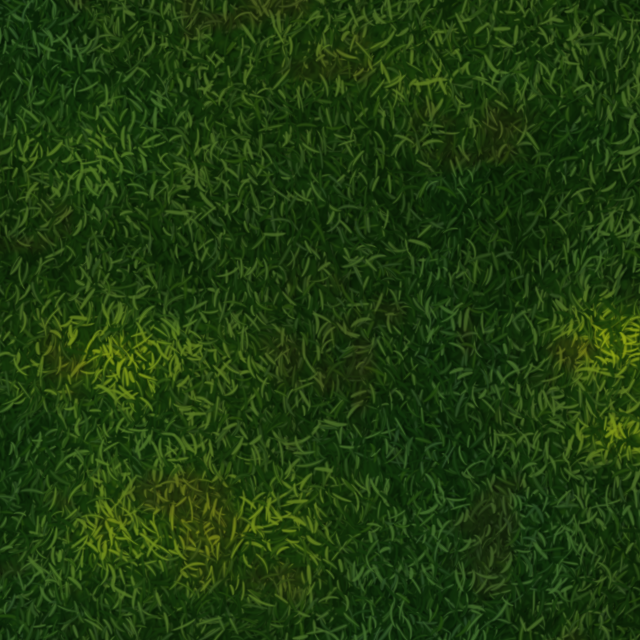
A Shadertoy shader for this texture:

```glsl
// Shaded lawn seen from above: tangled curved blades with patches of low sun.
#define LAYERS 10
#define CELL 0.028
#define HALF_WIDTH 0.0027
#define EDGE_SOFTNESS 0.0022
#define DEEP vec3(0.035, 0.12, 0.018)
#define SHADE vec3(0.08, 0.205, 0.038)
#define FRESH vec3(0.15, 0.285, 0.04)
#define PALE vec3(0.19, 0.30, 0.14)
#define BRIGHT vec3(0.29, 0.42, 0.15)
#define SUNLIT vec3(0.43, 0.55, 0.09)
#define SOIL vec3(0.16, 0.16, 0.05)

float hash(vec2 p) {
    return fract(sin(dot(p, vec2(127.1, 311.7))) * 43758.5);
}

float noise(vec2 p) {
    vec2 i = floor(p), f = fract(p);
    f = f * f * (3.0 - 2.0 * f);
    return mix(mix(hash(i), hash(i + vec2(1, 0)), f.x),
               mix(hash(i + vec2(0, 1)), hash(i + vec2(1, 1)), f.x), f.y);
}

float fbm(vec2 p) {
    float sum = 0.0, gain = 0.5;
    for (int i = 0; i < 4; i++) {
        sum += gain * noise(p);
        p = p * 2.03 + 17.3;
        gain *= 0.5;
    }
    return sum / 0.9375;
}

// Soft elliptical pool of light
float pool(vec2 p, vec2 center, vec2 size) {
    vec2 d = (p - center) / size;
    return exp(-dot(d, d));
}

float sunlight(vec2 p) {
    p += 0.06 * (vec2(fbm(p * 7.0), fbm(p * 7.0 + 31.0)) - 0.5);
    float sun = pool(p, vec2(0.17, 0.44), vec2(0.19, 0.085));
    sun += 0.80 * pool(p, vec2(0.30, 0.18), vec2(0.28, 0.13));
    sun += 1.30 * pool(p, vec2(0.97, 0.46), vec2(0.09, 0.07));
    sun += 0.90 * pool(p, vec2(0.97, 0.32), vec2(0.08, 0.04));
    sun += 0.40 * pool(p, vec2(0.10, 0.77), vec2(0.22, 0.10));
    sun += 0.40 * pool(p, vec2(0.62, 0.90), vec2(0.34, 0.11));
    return sun * (0.55 + 0.9 * fbm(p * 13.0));
}

// Colour ramp from deep shade to sunlit tip
vec3 grassColor(float tone, float paleness, float sun) {
    vec3 lit = mix(FRESH, PALE, paleness * (1.0 - 0.5 * clamp(sun, 0.0, 1.0)));
    vec3 tip = mix(BRIGHT, SUNLIT, clamp(sun * 1.2 - 0.25, 0.0, 1.0));
    vec3 c = mix(DEEP, SHADE, smoothstep(0.0, 0.26, tone));
    c = mix(c, lit, smoothstep(0.28, 0.60, tone));
    return mix(c, tip, smoothstep(0.58, 1.0, tone));
}

void mainImage(out vec4 fragColor, in vec2 fragCoord) {
    vec2 p = fragCoord / iResolution.y;
    float soft = max(EDGE_SOFTNESS, 0.8 / iResolution.y);
    float sun = sunlight(p);
    float light = 0.35 + 1.4 * fbm(p * 6.0 + 4.0) + 0.65 * sun;
    light *= 1.0 - 0.25 * pool(p, vec2(0.60, 0.38), vec2(0.22, 0.30));
    float lean = 1.57 + 1.6 * (fbm(p * 4.0 + 50.0) - 0.5);

    // Ground between the blades
    vec3 color = grassColor(0.35 * light * noise(p * 90.0) + 0.15 * sun, 0.0, sun);

    // Blades, painted from the lowest layer to the highest
    for (int k = 0; k < LAYERS; k++) {
        float height = float(k) / float(LAYERS - 1);
        vec2 q = p / CELL + float(k) * vec2(7.37, 3.71);
        vec2 base = floor(q);
        for (int n = 0; n < 9; n++) {
            vec2 id = base + vec2(n % 3 - 1, n / 3 - 1);
            vec2 seed = id + float(k) * 19.7;
            vec2 jitter = vec2(hash(seed), hash(seed + 5.3));
            vec2 d = (q - id - jitter) * CELL;

            // Curved, tapered blade in its own frame
            float spread = hash(seed + 11.1) + hash(seed + 13.9) - 1.0;
            float angle = lean + 1.9 * spread;
            vec2 axis = vec2(cos(angle), sin(angle));
            float halfLength = CELL * mix(0.35, 0.85, hash(seed + 23.5));
            float along = dot(d, axis) / halfLength;
            float bend = 0.36 * halfLength * (hash(seed + 31.7) - 0.5);
            float across = dot(d, vec2(-axis.y, axis.x)) - bend * (2.0 * along * along - 1.0);
            float width = HALF_WIDTH * mix(0.6, 1.2, hash(seed + 37.3));
            width *= sqrt(max(1.0 - along * along, 0.0));
            float ends = 1.0 - smoothstep(0.7, 1.0, abs(along));
            float blade = ends * (1.0 - smoothstep(width - soft, width + soft, abs(across)));
            float shadow = ends * (1.0 - smoothstep(0.0, width + 3.0 * soft, abs(across + 0.0015)));

            // Tone grows toward the upper layers and the blade's midrib
            float tone = pow(hash(seed + 41.9), 1.4) * mix(0.5, 1.12, height) * light;
            tone *= 1.08 - 0.2 * smoothstep(0.0, HALF_WIDTH, abs(across)) + 0.12 * along;
            tone += 0.05 + 0.16 * sun;
            vec3 tint = grassColor(tone, hash(seed + 53.3), sun);
            color = mix(color * (1.0 - 0.12 * shadow), tint, 0.88 * blade);
        }
    }

    // Thin brownish spots and cool shade drifting over the lawn
    float thin = smoothstep(0.60, 0.8, fbm(p * 9.0 + 80.0));
    color = mix(color, SOIL * (0.4 + 3.0 * color.g), 0.4 * thin);
    float cool = smoothstep(0.45, 0.7, fbm(p * 5.0 + 120.0)) * (1.0 - clamp(sun, 0.0, 1.0));
    color *= mix(vec3(1.0), vec3(0.86, 0.99, 1.15), cool);

    // Direct sun warms and lifts everything it reaches
    color *= 1.0 + vec3(0.30, 0.18, -0.05) * min(sun, 1.2);
    fragColor = vec4(color, 1.0);
}
```
